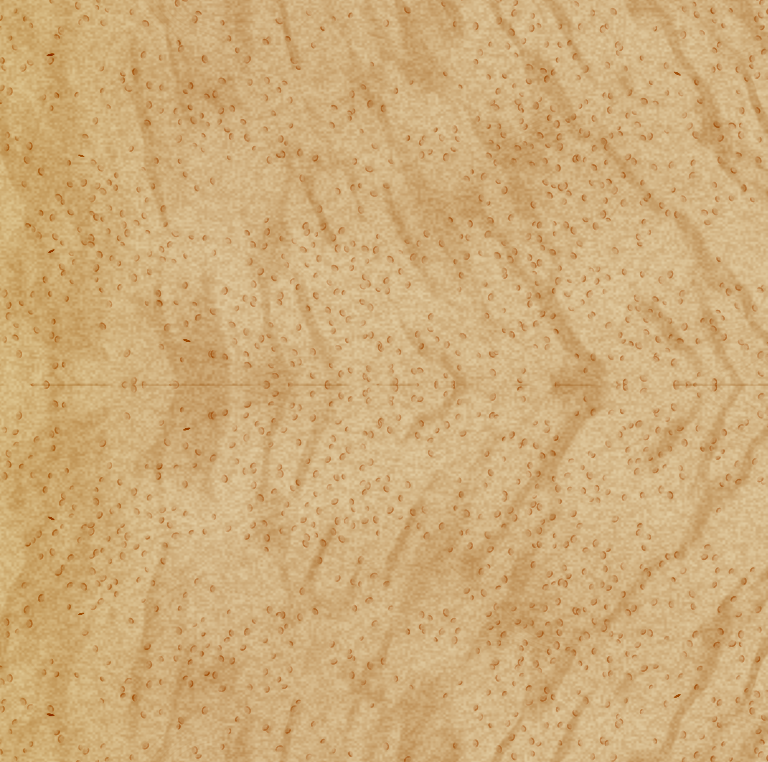
Give the GLSL for this texture, as a Shadertoy shader.

```glsl
// Bird's-eye maple veneer, book-matched across a horizontal seam.
// Steepened, sheared noise makes the rippled figure; a jittered grid scatters
// small horseshoe eyes, and fine noise adds the sandy grain.

const vec3  WOOD_COLOR   = vec3(0.815, 0.684, 0.490);
const vec3  TONE_TINT    = vec3(0.59, 1.0, 1.24);   // colour change per unit of tone
const float SEAM_HEIGHT  = 0.495;
const float SEAM_WIDTH   = 0.0009;
const vec2  FIGURE_SCALE = vec2(31.0, 10.0);
const float FIGURE_DEPTH = 0.088;
const float LEAN_LEFT    = 0.22;
const float LEAN_RIGHT   = 0.58;
const float EYE_CELL     = 0.0185;
const float EYE_DEPTH    = 0.185;
const float HALO_DEPTH   = 0.028;
const float GRAIN_DEPTH  = 0.105;

float hash(vec2 p) {
    vec3 h = fract(p.xyx * 0.1031);
    h += dot(h, h.yzx + 33.33);
    return fract((h.x + h.y) * h.z);
}

float noise(vec2 p) {
    vec2 cell = floor(p), f = fract(p);
    f = f * f * (3.0 - 2.0 * f);
    float low  = mix(hash(cell), hash(cell + vec2(1, 0)), f.x);
    float high = mix(hash(cell + vec2(0, 1)), hash(cell + vec2(1, 1)), f.x);
    return mix(low, high, f.y);
}

float fbm(vec2 p) {
    float sum = 0.0, weight = 0.533;
    for (int i = 0; i < 4; i++) {
        sum += weight * noise(p);
        p = mat2(1.6, 1.2, -1.2, 1.6) * p + 17.3;
        weight *= 0.5;
    }
    return sum;
}

// Leaning ripples, with one flank steeper than the other.
float figure(vec2 p) {
    float rightward = smoothstep(0.1, 0.8, p.x);
    float lean = mix(LEAN_LEFT, LEAN_RIGHT, rightward);
    vec2 s = vec2(p.x + lean * p.y, p.y) * FIGURE_SCALE;
    s += 1.6 * (vec2(fbm(p * 9.0 + 3.0), fbm(p * 9.0 + 41.0)) - 0.5);
    float crest = noise(s + 5.0);
    s.x += 0.9 * crest;
    float n = 0.68 * noise(s + 5.0) + 0.32 * noise(s * vec2(2.1, 2.4) + 23.0);
    float strength = mix(0.75, 1.1, rightward) * (0.6 + 0.8 * fbm(p * 4.0 + 70.0));
    return (smoothstep(0.40, 0.74, n) - 0.38) * strength;
}

// Chance of an eye: drifting clusters, horizontal bands and a dense knot.
float eyeDensity(vec2 p) {
    float clusters = fbm(p * vec2(7.0, 12.0) + 90.0);
    float knot = exp(-dot(p - vec2(0.46, 0.05), (p - vec2(0.46, 0.05)) * vec2(45.0, 60.0)));
    return clamp(0.47 + 2.0 * (clusters - 0.5) + 0.38 * knot, 0.06, 0.92);
}

// x: strength of the dark marks, y: strength of the soft halos.
vec2 eyes(vec2 p, float pixel) {
    vec2 home = floor(p / EYE_CELL), marks = vec2(0.0);
    for (int j = -1; j <= 1; j++)
    for (int i = -1; i <= 1; i++) {
        vec2 cell = home + vec2(i, j);
        vec2 jitter = vec2(hash(cell + 11.0), hash(cell + 57.0));
        vec2 center = (cell + jitter) * EYE_CELL;
        if (hash(cell + 131.0) > eyeDensity(center)) continue;

        float size = mix(0.0024, 0.0050, hash(cell + 203.0));
        float angle = 1.8 * (hash(cell + 251.0) - 0.5) + 0.25;
        float c = cos(angle), s = sin(angle);
        vec2 d = mat2(c, -s, s, c) * (p - center);
        float pit = step(0.994, hash(cell + 307.0));
        d *= mix(vec2(1.2, 0.9), vec2(0.75, 2.4), pit);

        float radius = length(d);
        float band = abs(radius - size * 0.78);
        float ring = 1.0 - smoothstep(0.0005, 0.0011 + pixel * 0.6, band);
        float open = hash(cell + 401.0) < 0.5 ? -1.0 : 1.0;
        float arc = mix(0.25, 1.0, smoothstep(-0.5, 0.6, open * d.x / (radius + 0.0004)));
        float body = 1.0 - smoothstep(size * 0.7, size + pixel * 0.5, radius);
        float mark = max(ring * arc, 0.32 * body) * mix(0.65, 1.2, hash(cell + 457.0));
        mark = mix(mark, body * 2.0, pit);
        marks.x = max(marks.x, mark);
        marks.y = max(marks.y, exp(-dot(d, d) / (size * size * 3.0)));
    }
    return marks;
}

// Sandy pores over short horizontal fibres.
float grain(vec2 p) {
    float pores = noise(p * vec2(300.0, 345.0)) - 0.5;
    float fibres = noise(p * vec2(75.0, 260.0) + 31.0) - 0.5;
    return pores + 0.35 * fibres;
}

void mainImage(out vec4 fragColor, in vec2 fragCoord) {
    float pixel = 1.0 / iResolution.y;
    vec2 uv = fragCoord * pixel;
    vec2 leaf = vec2(uv.x, abs(uv.y - SEAM_HEIGHT));

    // Broad shading, figure and faint growth lines
    float tone = 0.085 * (fbm(leaf * vec2(3.0, 7.0) + 7.0) - 0.5);
    tone -= FIGURE_DEPTH * figure(leaf);
    float growth = abs(fract(fbm(leaf * vec2(3.0, 5.0) + 12.0) * 22.0) - 0.5);
    tone -= 0.018 * (1.0 - smoothstep(0.04, 0.18, growth));
    tone += GRAIN_DEPTH * grain(uv);

    // Eyes and seam
    vec2 marks = eyes(leaf, pixel);
    tone -= EYE_DEPTH * marks.x + HALO_DEPTH * marks.y;
    float seam = 1.0 - smoothstep(SEAM_WIDTH, SEAM_WIDTH + pixel, leaf.y);
    tone -= 0.09 * seam * smoothstep(0.25, 0.75, noise(vec2(uv.x * 38.0, 4.0)));

    // Marks turn redder, and the left side yellower
    vec3 color = WOOD_COLOR + TONE_TINT * tone;
    color += vec3(0.025, -0.012, -0.005) * min(marks.x, 1.0);
    color.b -= 0.035 * (1.0 - smoothstep(0.0, 0.3, uv.x));
    fragColor = vec4(clamp(color, 0.0, 1.0), 1.0);
}
```
